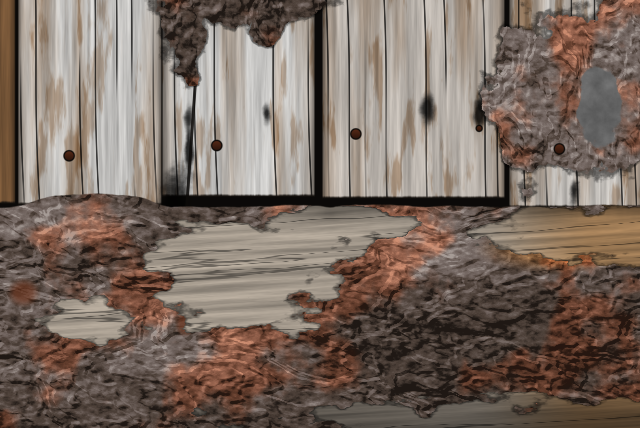
Reproduce this texture procedurally as a WebGL 2 fragment shader.

```glsl
#version 300 es
precision highp float;
uniform vec2 u_resolution;
out vec4 outColor;

const vec3 SILVER = vec3(0.79, 0.79, 0.785), TAN = vec3(0.47, 0.34, 0.22);
const vec3 LOG_WOOD = vec3(0.63, 0.59, 0.54), GAP = vec3(0.045, 0.037, 0.03);
const vec3 RUST = vec3(0.42, 0.2, 0.11), BARK_DARK = vec3(0.12, 0.095, 0.08);
const vec3 BARK_BROWN = vec3(0.3, 0.25, 0.22), BARK_GREY = vec3(0.45, 0.4, 0.38);
const vec3 BARK_PALE = vec3(0.65, 0.61, 0.59);
const float CRACK_STEP = 0.045, NAIL_RADIUS = 0.0125;
// Planks: left edge, right edge, lower end, warmth
const vec4 PLANKS[5] = vec4[5](vec4(-0.1, 0.035, 0.525, 0.95), vec4(0.043, 0.378, 0.522, 0.04),
  vec4(0.381, 0.737, 0.541, 0.03), vec4(0.756, 1.182, 0.537, 0.2), vec4(1.194, 1.6, 0.516, 0.12));
// Ellipses: centre, radii
const vec4 BARE[6] = vec4[6](vec4(0.575, 0.365, 0.21, 0.125), vec4(0.8, 0.477, 0.22, 0.045),
  vec4(0.71, 0.42, 0.13, 0.08), vec4(1.42, 0.455, 0.27, 0.065), vec4(0.215, 0.25, 0.14, 0.05),
  vec4(1.25, -0.01, 0.68, 0.07));
const vec4 PATCHES[6] = vec4[6](vec4(0.435, 1.0, 0.06, 0.18), vec4(0.55, 1.01, 0.2, 0.075),
  vec4(0.625, 0.97, 0.045, 0.07), vec4(1.37, 0.785, 0.21, 0.19), vec4(1.24, 0.76, 0.07, 0.19),
  vec4(1.48, 0.82, 0.12, 0.22));
const vec4 STAINS[6] = vec4[6](vec4(0.442, 0.67, 0.014, 0.1), vec4(0.625, 0.735, 0.014, 0.035),
  vec4(1.002, 0.75, 0.022, 0.05), vec4(1.123, 0.73, 0.018, 0.06), vec4(0.41, 0.55, 0.05, 0.1),
  vec4(1.345, 0.55, 0.02, 0.04));
const vec2 NAILS[5] = vec2[5](vec2(0.162, 0.636), vec2(0.508, 0.66), vec2(0.834, 0.687),
  vec2(1.311, 0.652), vec2(1.123, 0.7));

float hash(vec2 p) { return fract(sin(dot(p, vec2(127.1, 311.7))) * 43758.5); }
float noise(vec2 p) {
  vec2 i = floor(p), f = fract(p);
  f = f * f * (3.0 - 2.0 * f);
  return mix(mix(hash(i), hash(i + vec2(1, 0)), f.x),
             mix(hash(i + vec2(0, 1)), hash(i + vec2(1, 1)), f.x), f.y);
}
float fbm(vec2 p) {
  float sum = 0.0, amp = 0.516;
  for (int i = 0; i < 5; i++, amp *= 0.5, p = p * 2.03 + 3.7) sum += amp * noise(p);
  return sum;
}
float blob(vec2 p, vec4 e) { return 1.0 - length((p - e.xy) / e.zw); }
float glow(vec2 p, float x, float y, float w, float h) {
  return smoothstep(-0.1, 0.6, blob(p, vec4(x, y, w, h)));
}
float field(vec2 p, vec4 shapes[6]) {
  float f = -9.0;
  for (int i = 0; i < 6; i++) f = max(f, blob(p, shapes[i]));
  return f;
}
// Terraced height, giving overlapping flakes
float barkHeight(vec2 q) {
  vec2 warp = vec2(fbm(q * 0.7), fbm(q * 0.7 + 7.0));
  float t = fbm(q + 2.2 * warp) * 9.0;
  return floor(t) + smoothstep(0.0, 0.3, fract(t)) + 1.8 * fbm(q * 5.0);
}
vec3 bark(vec2 p, vec2 scale, float tone) {
  vec2 q = p * scale;
  float light = barkHeight(q) - barkHeight(q + vec2(-0.03, 0.07));
  float crease = smoothstep(0.035, 0.0, abs(fbm(q * 1.3 + 11.0) - 0.5));
  float v = tone + clamp(light * 0.32, -0.32, 0.26) - 0.22 * crease
    + 0.8 * (fbm(p * vec2(55, 85)) - 0.5);
  vec3 c = mix(BARK_DARK, BARK_BROWN, smoothstep(0.0, 0.36, v));
  c = mix(c, BARK_GREY, smoothstep(0.3, 0.68, v));
  c = mix(c, BARK_PALE, smoothstep(0.62, 1.05, v));
  return c * mix(vec3(1), vec3(1.25, 0.92, 0.76), smoothstep(0.5, 0.7, fbm(p * 9.0 + 4.0)));
}
vec3 plankWood(vec2 p, vec4 plank) {
  float seed = plank.x * 37.0, side = min(p.x - plank.x, plank.y - p.x);
  float streak = fbm(vec2(p.x * 24.0 + seed, p.y * 1.8));
  float grain = fbm(vec2(p.x * 120.0, p.y * 5.0 + seed));
  float rusty = smoothstep(0.58, 0.75, fbm(p * vec2(45, 7) + seed));
  float warm = plank.w + 1.3 * max(streak - 0.5, 0.0) + 0.4 * rusty + 0.25 * smoothstep(0.05, 0.0, side);
  vec3 c = mix(SILVER, TAN, min(warm, 1.0)) * (0.76 + 0.46 * grain);
  // Long drying cracks
  float u = (p.x + 0.003 * sin(p.y * 9.0 + seed) + 0.025 * p.y) / CRACK_STEP, id = floor(u);
  float d = abs(fract(u) - 0.25 - 0.5 * hash(vec2(id, seed))) * CRACK_STEP;
  float depth = smoothstep(0.25, 0.6, noise(vec2(id * 3.0, p.y * 3.0)));
  c *= 1.0 - 0.72 * depth * smoothstep(0.003, 0.0006, d);
  c *= mix(0.62, 1.0, smoothstep(0.0, 0.014, side));
  return mix(GAP * 2.0, c, smoothstep(0.002, 0.009, p.y - plank.z + 0.004 * grain));
}
vec3 logSurface(vec2 p, float top) {
  float across = p.y - 0.06 * p.x;
  float split = abs(fbm(vec2(p.x * 1.2, across * 24.0)) - 0.5);
  vec3 wood = LOG_WOOD * (0.72 + 0.56 * fbm(vec2(p.x * 4.0, across * 110.0)));
  wood *= mix(vec3(1), vec3(0.95, 0.79, 0.6), smoothstep(1.1, 1.4, p.x));
  wood *= mix(0.6, 1.0, smoothstep(0.0, 0.022, split)) * mix(0.5, 1.0, smoothstep(0.0, 0.15, p.y));
  wood *= mix(0.6, 1.0, smoothstep(0.0, 0.04, top - p.y));
  // Light and dark regions of bark
  float tone = 0.44 + 0.34 * glow(p, 0.98, 0.425, 0.21, 0.1) + 0.28 * glow(p, 0.13, 0.485, 0.22, 0.06)
    + 0.16 * glow(p, 0.45, 0.2, 0.25, 0.12) - 0.17 * glow(p, 1.15, 0.17, 0.55, 0.18)
    - 0.12 * smoothstep(0.12, 0.0, p.y);
  vec3 c = bark(p, vec2(5.5, 11), tone);
  c = mix(c, RUST, 0.65 * max(glow(p, 0.434, 0.242, 0.025, 0.03), glow(p, 0.055, 0.316, 0.04, 0.035)));
  c *= mix(vec3(1), vec3(1.3, 1.05, 0.72), glow(p, 1.3, 0.42, 0.18, 0.06));
  float f = field(p, BARE) + (fbm(p * vec2(13, 26)) - 0.5) * 1.3;
  return mix(c, wood * mix(0.45, 1.0, smoothstep(0.0, 0.16, f)), smoothstep(0.0, 0.04, f));
}
void main() {
  vec2 p = gl_FragCoord.xy / u_resolution * vec2(1.5, 1);
  float px = 1.0 / u_resolution.y, ragged = fbm(p * 22.0) - 0.5;
  vec3 c = GAP;
  for (int i = 0; i < 5; i++) {
    vec4 k = PLANKS[i];
    float inside = min(min(p.x - k.x, k.y - p.x), p.y - k.z);
    if (inside > -px) c = mix(c, plankWood(p, k), smoothstep(-px, px, inside));
  }
  // Stains and a deep gash
  c *= 1.0 - 0.8 * smoothstep(0.0, 0.8, field(p, STAINS) + ragged);
  float gash = smoothstep(0.005, 0.002, abs(p.x - 0.44 - 0.07 * (p.y - 0.55)));
  c = mix(c, GAP, 0.85 * gash * smoothstep(0.88, 0.8, p.y));
  // Bark left on the planks
  float f = field(p, PATCHES) + ragged * 0.8, right = step(1.0, p.x);
  c *= mix(1.0, 0.5, smoothstep(-0.12, 0.0, f));
  vec3 flakes = bark(p + 3.0, vec2(9, 7), mix(0.3, 0.62, right));
  float hollow = smoothstep(0.0, 0.12, blob(p, vec4(1.405, 0.745, 0.05, 0.1)) + ragged * 0.8);
  flakes = mix(flakes, vec3(0.4) * (0.8 + 0.4 * fbm(p * 40.0)), hollow);
  c = mix(c, flakes, smoothstep(0.0, 0.04, f));
  // Nail heads
  for (int i = 0; i < 5; i++) {
    float r = NAIL_RADIUS * (i == 4 ? 0.6 : 1.0);
    vec2 d = p - NAILS[i];
    c = mix(c, GAP, smoothstep(r + 0.003, r - 0.001, length(d)));
    c = mix(c, RUST * (0.6 + 18.0 * d.y), smoothstep(r, r - 0.004, length(d)));
  }
  // Lying log
  float top = 0.512 + 0.026 * glow(p, 0.22, 0.52, 0.18, 0.1) + 0.012 * fbm(vec2(p.x * 18.0, 2));
  c = mix(c, logSurface(p, top), smoothstep(px, -px, p.y - top));
  outColor = vec4(clamp(c, 0.0, 1.0), 1.0);
}
```
